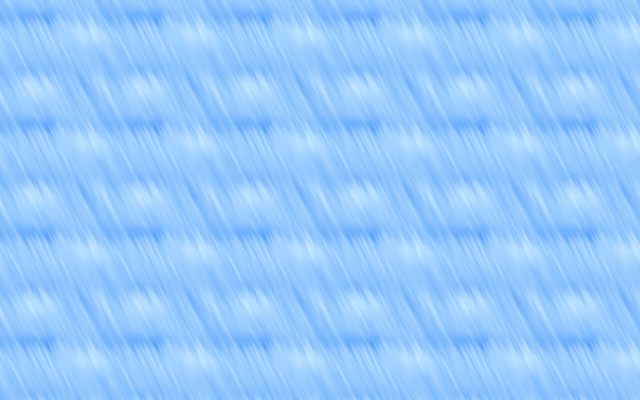
Reproduce this pattern procedurally as a WebGL 2 fragment shader.

```glsl
#version 300 es
precision highp float;
// Seamless tile of rain-like slanted streaks over soft blue patches.
// Sheared value noise, wrapped to the tile, makes the grain; wrapped
// Gaussian patches give the light and dark areas, and a loop adds long streaks.
uniform vec2 u_resolution;
out vec4 fragColor;

const float SLANT = 0.5; // sideways drift of a streak per tile of descent

float hash(vec2 p) {
    vec3 q = fract(vec3(p.xyx) * vec3(0.1031, 0.1030, 0.0973));
    q += dot(q, q.yzx + 33.33);
    return fract((q.x + q.y) * q.z);
}

// Random value of a sheared lattice cell, identical in every tile
float cellValue(vec2 cell, vec2 count, float seed) {
    float row = floor(cell.y / count.y);
    cell.x += row * count.x * SLANT;
    return hash(mod(cell, count) + seed);
}

// Smooth noise stretched along the slant; count.x must be even
float streakNoise(vec2 p, vec2 count, float seed) {
    vec2 g = vec2(p.x - SLANT * p.y, p.y) * count;
    vec2 i = floor(g);
    vec2 f = smoothstep(0.0, 1.0, g - i);
    float top = mix(cellValue(i, count, seed),
                    cellValue(i + vec2(1, 0), count, seed), f.x);
    float bottom = mix(cellValue(i + vec2(0, 1), count, seed),
                       cellValue(i + vec2(1, 1), count, seed), f.x);
    return mix(top, bottom, f.y);
}

// Soft elliptical patch, wrapped around the tile
float patchAt(vec2 p, vec2 center, vec2 radius) {
    vec2 d = (fract(p - center + 0.5) - 0.5) / radius;
    return exp(-dot(d, d));
}

// Long thin highlights with tapered ends
float longStreaks(vec2 p) {
    float sum = 0.0;
    for (int i = 0; i < 11; i++) {
        float n = float(i);
        vec2 start = vec2(fract(0.36 + n * 0.382), hash(vec2(n, 7.0)));
        float run = fract(p.y - start.y);
        float side = fract(p.x - start.x - SLANT * run + 0.5) - 0.5;
        float len = mix(0.4, 0.9, hash(vec2(n, 19.0)));
        float fade = smoothstep(0.0, 0.3 * len, run)
                   * (1.0 - smoothstep(0.5 * len, len, run));
        sum += fade * exp(-pow(side / 0.014, 2.0)) * mix(0.4, 1.0, hash(vec2(n, 31.0)));
    }
    return sum;
}

void main() {
    // Tile coordinates, measured down from the top left corner
    vec2 p = vec2(gl_FragCoord.x, u_resolution.y - gl_FragCoord.y)
           / u_resolution.y * 3.69;

    // Three scales of slanted grain
    float broad = streakNoise(p, vec2(16, 3), 3.0) - 0.5;
    float medium = streakNoise(p, vec2(32, 4), 41.0) - 0.5;
    float fine = streakNoise(p, vec2(54, 6), 83.0) - 0.5;

    // Patches, with edges combed along the slant by the grain
    vec2 q = p + vec2(SLANT, 1.0) * (0.07 * medium + 0.06 * fine);
    float tone = 0.62;
    tone -= 0.36 * patchAt(q, vec2(0.36, 0.15), vec2(0.23, 0.075));
    tone -= 0.12 * patchAt(q, vec2(0.02, 0.12), vec2(0.20, 0.09));
    tone -= 0.19 * patchAt(q, vec2(0.30, 0.65), vec2(0.24, 0.08));
    tone -= 0.15 * patchAt(q, vec2(0.80, 0.67), vec2(0.16, 0.13));
    tone += 0.26 * patchAt(q, vec2(0.84, 0.32), vec2(0.21, 0.11));
    tone += 0.24 * patchAt(q, vec2(0.34, 0.84), vec2(0.19, 0.10));
    tone += 0.07 * patchAt(q, vec2(0.30, 0.42), vec2(0.26, 0.10));

    tone += 0.16 * broad + 0.21 * medium + 0.18 * fine;
    tone += 0.20 * longStreaks(p);

    // Deep to pale blue
    vec3 color = mix(vec3(0.30, 0.605, 0.98), vec3(0.76, 0.90, 1.0),
                     clamp(tone, 0.0, 1.0));
    fragColor = vec4(color, 1.0);
}
```
